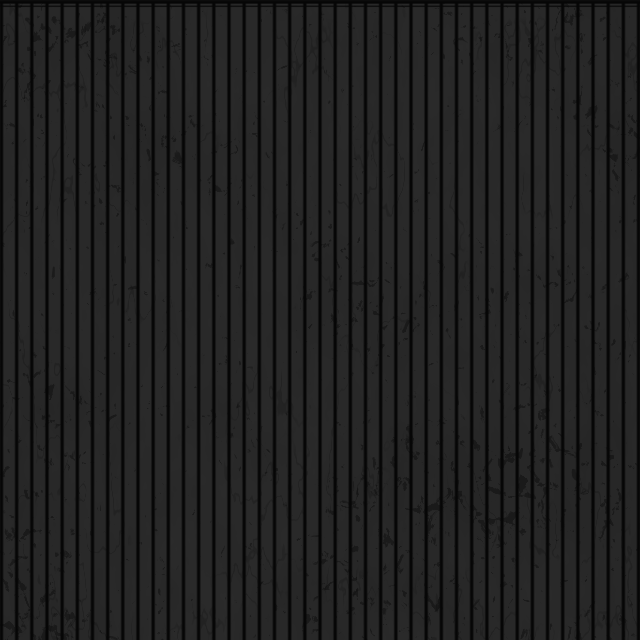
Write a WebGL 1 fragment shader that draws this texture.

```glsl
precision highp float;
// Dark vertical slats parted by soft black grooves, with a shadowed top rail.
// Grooves come from the distance to a repeating line; wear is thresholded
// value noise, gathered into patches that run across the slats.

uniform vec2 u_resolution;

// Slat layout: 42 slats, with a groove on the centre line
const float PITCH = 0.0237;
const float GROOVE_CORE = 0.0005;   // half width of the black core
const float GROOVE_FADE = 0.0045;   // half width including the soft shadow
const float RAIL_DEPTH = 0.0058;    // dark band along the top
const float RAIL_LINE = 0.0098;     // thin line below the band
const float RAIL_LINE_WIDTH = 0.0007;
const float RAIL_GLINT = 0.0012;    // faint lighter line inside the band

// Colours
const vec3 SLAT = vec3(0.160);
const vec3 GROOVE = vec3(0.022);
const vec3 RAIL = vec3(0.025);
const vec3 GLINT = vec3(0.080);

// Wear strengths
const float SLAT_VARIATION = 0.035;
const float MOTTLE = 0.10;
const float FLECK_DEPTH = 0.34;
const float VEIN_DEPTH = 0.16;

// Heavier worn patches: centre, then radii
const vec4 PATCH_LOW = vec4(0.74, 0.25, 0.15, 0.11);
const vec4 PATCH_HIGH = vec4(0.27, 0.73, 0.17, 0.08);
const vec4 PATCH_SIDE = vec4(0.13, 0.37, 0.09, 0.07);

float hash(vec2 p) {
  vec3 q = fract(p.xyx * 0.1031);
  q += dot(q, q.yzx + 33.33);
  return fract((q.x + q.y) * q.z);
}

float noise(vec2 p) {
  vec2 cell = floor(p);
  vec2 f = fract(p);
  f = f * f * (3.0 - 2.0 * f);
  return mix(mix(hash(cell), hash(cell + vec2(1.0, 0.0)), f.x),
             mix(hash(cell + vec2(0.0, 1.0)), hash(cell + 1.0), f.x), f.y);
}

float fbm(vec2 p) {
  float sum = 0.0;
  float gain = 0.533;
  for (int i = 0; i < 4; i++) {
    sum += gain * noise(p);
    p = mat2(1.6, 1.2, -1.2, 1.6) * p + 17.3;
    gain *= 0.5;
  }
  return sum;
}

float wornPatch(vec2 uv, vec4 area) {
  vec2 q = (uv - area.xy) / area.zw;
  return exp(-1.5 * dot(q, q));
}

// How worn the surface is, from 0 to about 1
float wearAmount(vec2 uv) {
  float scattered = smoothstep(0.42, 0.75, fbm(uv * 6.0 + 4.7));
  float corners = smoothstep(0.40, 0.68, length(uv - 0.5));
  float heavy = wornPatch(uv, PATCH_LOW) + 0.6 * wornPatch(uv, PATCH_HIGH)
              + 0.5 * wornPatch(uv, PATCH_SIDE);
  return clamp(0.55 * scattered + 0.35 * corners + 0.8 * heavy, 0.0, 1.0);
}

// Small ragged chips, denser where the surface is worn
float flecks(vec2 uv, float wear) {
  vec2 warp = vec2(noise(uv * 60.0), noise(uv * 60.0 + 31.0)) - 0.5;
  float grain = fbm(uv * vec2(115.0, 90.0) + 1.6 * warp);
  float level = mix(0.76, 0.57, wear);
  return smoothstep(level, level + 0.10, grain);
}

// Thin wandering scratches, mostly upright
float veins(vec2 uv) {
  float ridge = abs(fbm(uv * vec2(26.0, 11.0) + 8.1) - 0.5);
  float gate = smoothstep(0.50, 0.70, noise(uv * 13.0 + 2.9));
  return gate * (1.0 - smoothstep(0.004, 0.020, ridge));
}

void main() {
  vec2 uv = gl_FragCoord.xy / u_resolution;
  vec2 pixel = 1.0 / u_resolution;

  // Slat faces with slight tone changes and upright mottling
  float phase = (uv.x - 0.5) / PITCH;
  float slatTone = hash(vec2(floor(phase) + 80.0, 7.0)) - 0.5;
  float mottle = fbm(uv * vec2(34.0, 14.0)) - 0.5;
  float wear = wearAmount(uv);
  float tone = 1.0 + SLAT_VARIATION * slatTone + MOTTLE * mottle - 0.05 * wear;
  tone *= 1.0 - FLECK_DEPTH * flecks(uv, wear);
  tone *= 1.0 - VEIN_DEPTH * veins(uv);
  vec3 color = SLAT * tone;

  // Grooves
  float grooveDist = abs(fract(phase + 0.5) - 0.5) * PITCH;
  float fade = max(GROOVE_FADE, GROOVE_CORE + pixel.x);
  color = mix(GROOVE, color, smoothstep(GROOVE_CORE, fade, grooveDist));

  // Top rail: dark band, faint glint and a thin line below
  float depth = 1.0 - uv.y;
  float band = 1.0 - smoothstep(-1.0, 1.0, (depth - RAIL_DEPTH) / pixel.y);
  float line = 1.0 - smoothstep(0.0, RAIL_LINE_WIDTH + pixel.y, abs(depth - RAIL_LINE));
  float glint = 1.0 - smoothstep(0.0, pixel.y, abs(depth - RAIL_GLINT));
  color = mix(color, RAIL, max(band, 0.8 * line));
  color = mix(color, GLINT, 0.5 * glint);

  gl_FragColor = vec4(color, 1.0);
}
```
